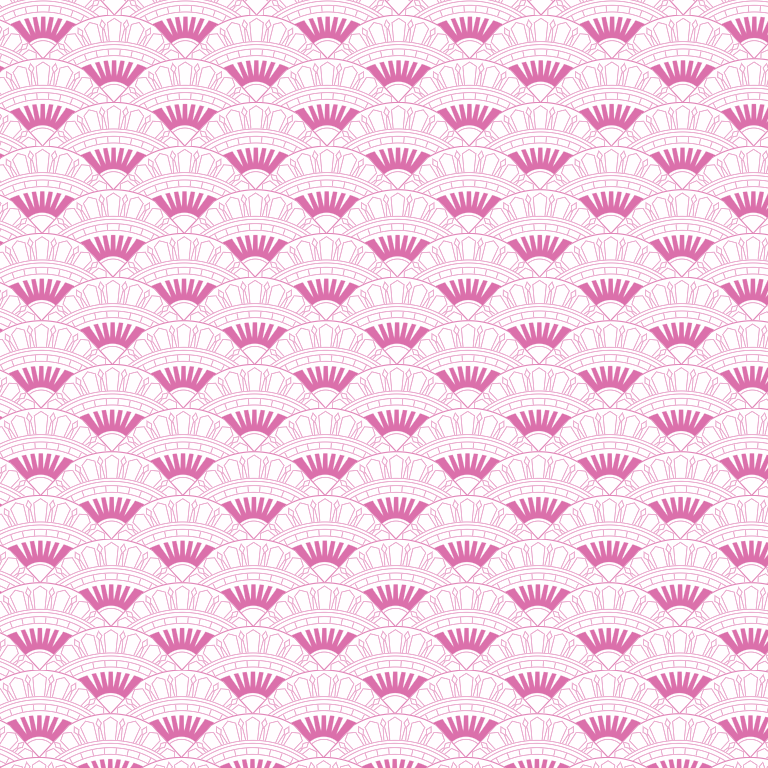
Write a WebGL 1 fragment shader that draws this pattern.

```glsl
precision highp float;
// Overlapping pink fans in staggered rows, with rays, brick bands and petals.
uniform vec2 u_resolution;

#define REPEATS 5.4           // fans across the canvas
#define FAN_SIZE vec2(213.0, 65.4) // column and row spacing, in fan units
#define ANCHOR vec2(0.4245, 0.5824) // tip of one fan on the canvas
#define SHEAR 0.0055          // sideways drift of the columns
#define RIM 120.0             // radius of the outer arc
#define WEDGE 0.745           // half angle of the pointed base
#define BAND_DROP 50.0        // band centre below the tip
#define THIN 0.48             // half width of fine lines
#define BOLD 0.72             // half width of outlines
#define SOFTNESS 1.15         // smoothing width in pixels
#define PINK vec3(0.86, 0.44, 0.67)
#define PAPER vec3(1.0, 0.995, 1.0)

float blurSize; // smoothing width in fan units

// Box-filtered coverage of a line, also right below one pixel.
float stroke(float dist, float halfWidth) {
  float lo = max(dist - 0.5 * blurSize, -halfWidth);
  float hi = min(dist + 0.5 * blurSize, halfWidth);
  return clamp((hi - lo) / blurSize, 0.0, 1.0);
}

float fill(float dist) {
  return clamp(0.5 - dist / blurSize, 0.0, 1.0);
}

// Offset from the centre of the nearest cell.
float cell(float x, float pitch) {
  return x - pitch * floor(x / pitch + 0.5);
}

float rimDistance(vec2 p) {
  return length(p - vec2(0.0, 2.0 * FAN_SIZE.y - RIM)) - RIM;
}

float wedgeDistance(vec2 p) {
  return abs(p.x) * cos(WEDGE) - p.y * sin(WEDGE);
}

// Pointed petals alternating with diamonds on split stems.
float petals(vec2 p) {
  vec2 q = p - vec2(0.0, 2.0 * FAN_SIZE.y - RIM);
  float r = length(q);
  float angle = atan(q.x, q.y);
  float u = abs(cell(angle, 0.33)) * r;
  float house = max(u - 0.093 * r, 0.86 * (0.6 * u + r - 115.0));
  float ink = stroke(house, THIN);

  float v = abs(cell(angle - 0.165, 0.33)) * r;
  float diamond = 3.4 * (v / 4.0 + abs(r - 107.0) / 7.0 - 1.0);
  ink = max(ink, stroke(diamond, THIN));
  float stem = v - 1.2 - 0.09 * (101.0 - r);
  return max(ink, stroke(stem, THIN) * fill(r - 101.0));
}

// Concentric arcs with a row of bricks between the lower two.
float band(vec2 p) {
  vec2 q = p + vec2(0.0, BAND_DROP);
  float r = length(q);
  float ink = max(stroke(r - 141.0, THIN), stroke(r - 136.5, THIN));
  ink = max(ink, max(stroke(r - 130.0, THIN), stroke(r - 120.0, THIN)));
  float joint = cell(atan(q.x, q.y) - 0.07, 0.14) * r;
  return max(ink, stroke(joint, THIN) * fill(abs(r - 125.0) - 5.0));
}

// Solid sunburst cut by tapering gaps, above a small ring.
float sunburst(vec2 p) {
  float r = length(p);
  float angle = atan(p.x, p.y);
  float top = length(p + vec2(0.0, BAND_DROP)) - 113.0;
  float ray = abs(cell(angle - 0.1, 0.2)) * r;
  float taper = clamp((r - 38.0) / 25.0, 0.0, 1.0);
  float gap = fill(ray - 3.1 * taper) * smoothstep(0.0, 0.25, taper);
  gap *= step(abs(angle), 0.6); // the outer corners stay solid
  float solid = fill(max(top, 31.0 - r)) * (1.0 - gap);
  return max(solid, stroke(r - 27.0, THIN));
}

float fan(vec2 p) {
  float bandEdge = length(p + vec2(0.0, BAND_DROP)) - 141.0;
  float ink = petals(p) * fill(-bandEdge);
  return max(ink, max(band(p), sunburst(p)));
}

// Position relative to the nearest fan tip in a row.
vec2 fromTip(vec2 p, float row) {
  float stagger = 0.5 * mod(row, 2.0) * FAN_SIZE.x;
  return vec2(cell(p.x - stagger, FAN_SIZE.x), p.y - row * FAN_SIZE.y);
}

void main() {
  float scale = REPEATS * FAN_SIZE.x;
  blurSize = SOFTNESS * scale / u_resolution.x;
  vec2 p = gl_FragCoord.xy / u_resolution.x - ANCHOR;
  p.x -= SHEAR * p.y;
  p *= scale;

  // The lower fan covers the upper one except over its pointed base.
  float row = floor((p.y - BOLD) / FAN_SIZE.y);
  vec2 upper = fromTip(p, row);
  vec2 lower = fromTip(p, row - 1.0);
  float border = max(rimDistance(lower), -wedgeDistance(upper));
  float ink = mix(fan(upper), fan(lower), fill(border));
  ink = max(ink, stroke(border, BOLD));

  gl_FragColor = vec4(mix(PAPER, PINK, ink), 1.0);
}
```
